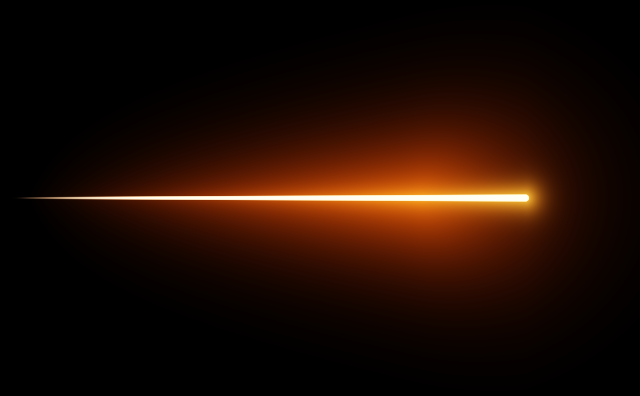
Write a Shadertoy shader that draws this background.

```glsl
// Wide teardrop glow: grows along the beam, rounds off past the head
float emberGlow(vec2 p, float along) {
    float dist = length(vec2(max(p.x - 0.65, 0.0) * 0.77, p.y));
    float reach = mix(0.05, 0.066, along);
    float glow = 2.8 * pow(along, 1.5) * exp(-dist / reach);
    return max(glow - 0.014, 0.0);
}

void mainImage(out vec4 fragColor, in vec2 fragCoord) {
    // Canvas width is one unit; the beam lies on y = 0
    vec2 p = (fragCoord - vec2(0.0, 0.5 * iResolution.y)) / iResolution.x;
    float pixel = 1.0 / iResolution.x;

    float tail = 0.017;
    float head = 0.821;
    float along = clamp((p.x - tail) / (head - tail), 0.0, 1.0);
    float beamDist = length(p - vec2(clamp(p.x, tail, head), 0.0));

    // Energy absorbed by each channel, red first and blue last
    vec3 energy = emberGlow(p, along) * vec3(1.0, 0.24, 0.015);

    // Tight halo, red at the tail and yellow towards the head
    float halo = 3.2 * pow(along, 2.6) * exp(-beamDist / mix(0.006, 0.013, along));
    energy += halo * vec3(1.0, 0.16 + 0.36 * along, 0.1 * along);

    // Tapered white-hot core with a rounded tip
    float halfWidth = 0.0007 + 0.0043 * along;
    float core = smoothstep(halfWidth + pixel, halfWidth - pixel, beamDist);
    core *= smoothstep(-0.02, 0.3, along) * smoothstep(tail - 0.004, tail + 0.03, p.x);
    energy += core * vec3(6.0, 4.2, 2.9);

    // Soft saturation turns energy into colour
    fragColor = vec4(1.0 - exp(-energy), 1.0);
}
```
